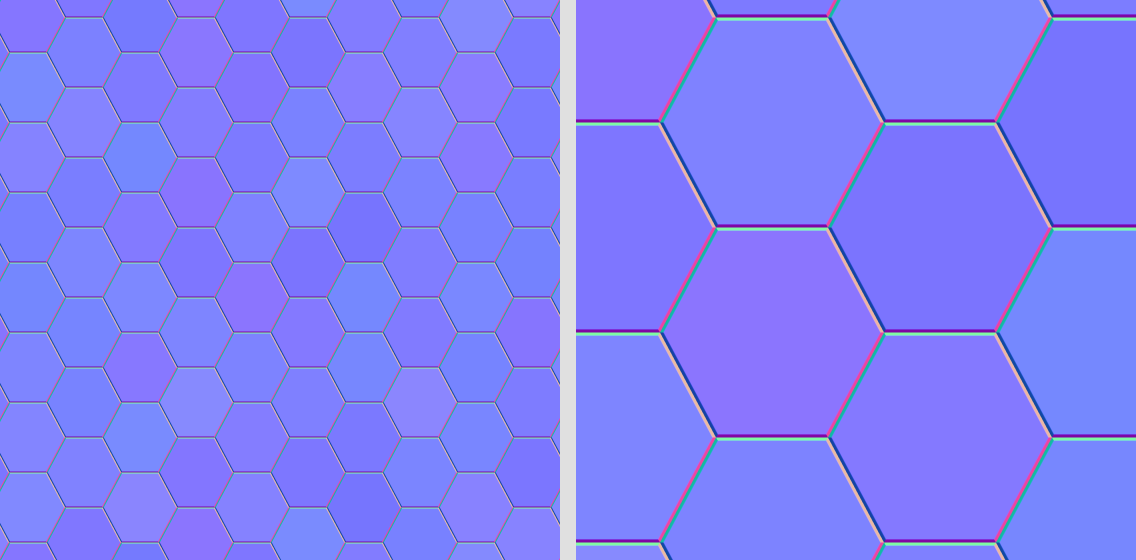
Left: the whole. Right: its middle third, enlarged.
Reproduce this texture map procedurally as a WebGL 2 fragment shader.

```glsl
#version 300 es
precision highp float;

#define COLUMNS 10.0
#define ROWS 8.0
#define GROOVE_HALF_WIDTH 0.0018
#define GROOVE_SLOPE 3.6
#define TILE_TILT 0.095
#define SAMPLES 4

uniform vec2 u_resolution;
out vec4 fragColor;

float hash(vec2 p) {
    return fract(sin(dot(p, vec2(127.1, 311.7))) * 43758.5453);
}

// Finds the nearest tile: xy is the offset from its centre, zw its wrapped index
vec4 nearestTile(vec2 cell) {
    vec4 tile = vec4(0.0);
    float nearest = 1e5;
    for (int k = -1; k <= 1; k++) {
        float column = floor(cell.x) + float(k);
        float stagger = mod(column, 2.0) < 0.5 ? 0.75 : 0.25;
        float row = floor(cell.y - stagger + 0.5);
        vec2 offset = cell - vec2(column + 0.5, row + stagger);
        vec2 regular = offset * vec2(1.0, 2.0 / sqrt(3.0));
        float d = dot(regular, regular);
        if (d < nearest) {
            nearest = d;
            tile = vec4(offset, mod(column, COLUMNS), mod(row, ROWS));
        }
    }
    return tile;
}

vec3 surfaceNormal(vec2 uv) {
    vec2 grid = vec2(COLUMNS, ROWS);
    vec4 tile = nearestTile(uv * grid);
    vec2 offset = tile.xy / grid;
    vec2 side = vec2(offset.x < 0.0 ? -1.0 : 1.0, offset.y < 0.0 ? -1.0 : 1.0);

    // Distance to the flat and slanted edges, with the direction out of the tile
    vec2 slant = normalize(vec2(0.5 / ROWS, 1.0 / (3.0 * COLUMNS)));
    float flatEdge = 0.5 / ROWS - abs(offset.y);
    float slantEdge = slant.x * 2.0 / (3.0 * COLUMNS) - dot(slant, abs(offset));
    vec2 outward = side * (flatEdge < slantEdge ? vec2(0.0, 1.0) : slant);
    float edge = min(flatEdge, slantEdge);

    // Groove wall over a small random lean of each tile
    float wall = 1.0 - smoothstep(0.6, 1.2, edge / GROOVE_HALF_WIDTH);
    vec2 lean = 2.0 * vec2(hash(tile.zw + 3.7), hash(tile.zw + 41.3)) - 1.0;
    return normalize(vec3(lean * TILE_TILT + outward * wall * GROOVE_SLOPE, 1.0));
}

void main() {
    // Average a grid of samples to smooth the thin grooves
    vec3 color = vec3(0.0);
    for (int y = 0; y < SAMPLES; y++) {
        for (int x = 0; x < SAMPLES; x++) {
            vec2 jitter = (vec2(x, y) + 0.5) / float(SAMPLES) - 0.5;
            color += surfaceNormal((gl_FragCoord.xy + jitter) / u_resolution) * 0.5 + 0.5;
        }
    }
    fragColor = vec4(color / float(SAMPLES * SAMPLES), 1.0);
}
```
